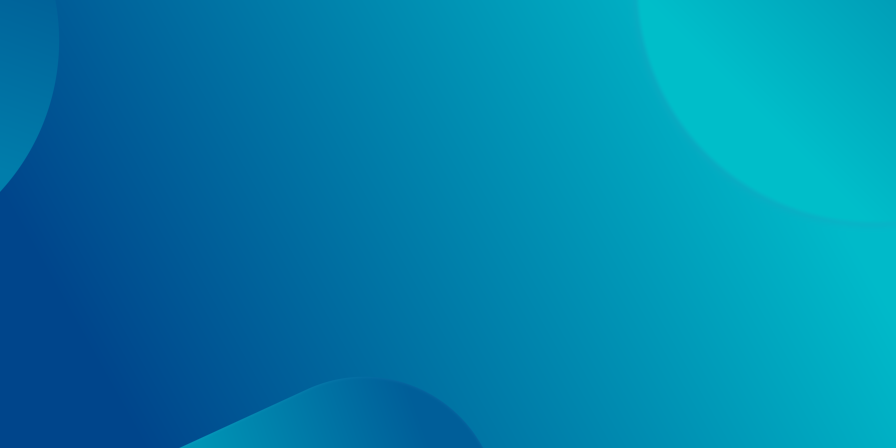
Reproduce this background procedurally as a Shadertoy shader.

```glsl
// Blue to cyan diagonal gradient with two large discs and a tilted capsule at the borders.

const vec3 DEEP_BLUE   = vec3(0.00, 0.27, 0.545);
const vec3 BRIGHT_CYAN = vec3(0.00, 0.73, 0.79);
const vec3 DISC_CYAN   = vec3(0.00, 0.745, 0.79);
const vec3 DISC_TEAL   = vec3(0.00, 0.62, 0.72);
const vec3 STEEL_BLUE  = vec3(0.00, 0.385, 0.60);
const vec3 SOFT_TEAL   = vec3(0.00, 0.49, 0.67);
const vec3 CAPSULE_LIT = vec3(0.00, 0.58, 0.71);
const vec3 CAPSULE_DIM = vec3(0.00, 0.37, 0.60);
const vec3 HALO_GREY   = vec3(0.08, 0.66, 0.76);

// Linear gradient between two points
vec3 gradient(vec2 p, vec2 start, vec2 end, vec3 first, vec3 last) {
    vec2 axis = end - start;
    float t = clamp(dot(p - start, axis) / dot(axis, axis), 0.0, 1.0);
    return mix(first, last, t);
}

float discDistance(vec2 p, vec2 center, float radius) {
    return length(p - center) - radius;
}

float capsuleDistance(vec2 p, vec2 a, vec2 b, float radius) {
    vec2 axis = b - a;
    float t = clamp(dot(p - a, axis) / dot(axis, axis), 0.0, 1.0);
    return length(p - a - axis * t) - radius;
}

// Coverage of a shape, with an edge of the given width
float coverage(float dist, float width) {
    return 1.0 - smoothstep(-0.5 * width, 0.5 * width, dist);
}

// Thin band centred on an outline
float rim(float dist, float width) {
    return exp(-dist * dist / (width * width));
}

void mainImage(out vec4 fragColor, in vec2 fragCoord) {
    vec2 p = fragCoord / iResolution.y;
    float pixel = 1.5 / iResolution.y;

    // Backdrop
    vec3 color = gradient(p, vec2(0.05, 0.483), vec2(1.453, 1.269), DEEP_BLUE, BRIGHT_CYAN);

    // Upper left disc
    float leftDisc = discDistance(p, vec2(-0.365, 0.909), 0.497);
    vec3 leftFill = gradient(p, vec2(0.13, 1.0), vec2(0.0, 0.62), STEEL_BLUE, SOFT_TEAL);
    color = mix(color, leftFill, coverage(leftDisc, pixel));

    // Lower capsule with a faint lit rim
    float capsule = capsuleDistance(p, vec2(0.8125, -0.143), vec2(0.085, -0.477), 0.302);
    vec3 capsuleFill = gradient(p, vec2(0.45, 0.0), vec2(0.90, 0.16), CAPSULE_LIT, CAPSULE_DIM);
    capsuleFill += 0.02 * rim(capsule, 0.004);
    color = mix(color, capsuleFill, coverage(capsule, pixel));

    // Upper right disc with a soft halo
    float rightDisc = discDistance(p, vec2(1.948, 1.029), 0.525);
    vec3 rightFill = gradient(p, vec2(1.72, 0.72), vec2(2.0, 1.0), DISC_CYAN, DISC_TEAL);
    color = mix(color, HALO_GREY, 0.45 * rim(rightDisc, 0.014));
    color = mix(color, rightFill, coverage(rightDisc, 0.012 + pixel));

    fragColor = vec4(color, 1.0);
}
```
